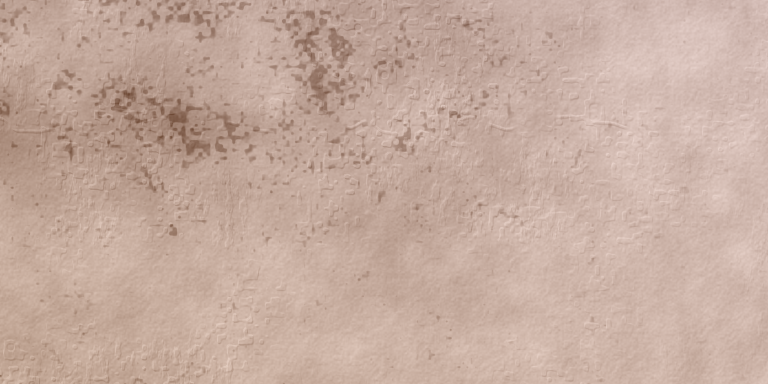
Write a Shadertoy shader that draws this texture.

```glsl
// Weathered pink-beige plaster wall with stains, grit, flakes and hairline cracks.
#define PLASTER vec3(0.786, 0.685, 0.637)
#define TONE_RATIO vec3(1.0, 1.12, 1.2)
#define SIDE_FADE 0.033
#define CLOUD_DEPTH 0.15
#define MOTTLE_DEPTH 0.09
#define STAIN_DEPTH 0.03
#define SPECK_DEPTH 0.15
#define RELIEF 0.11
#define GRAIN 0.028
#define LIGHT_STEP vec2(-0.0022, 0.0034)
#define CRACKS 6

float hash(vec2 p) {
    vec3 q = fract(p.xyx * 0.1031);
    q += dot(q, q.yzx + 33.33);
    return fract((q.x + q.y) * q.z);
}

float noise(vec2 p) {
    vec2 i = floor(p), f = fract(p);
    f = f * f * (3.0 - 2.0 * f);
    return mix(mix(hash(i), hash(i + vec2(1, 0)), f.x),
               mix(hash(i + vec2(0, 1)), hash(i + vec2(1, 1)), f.x), f.y);
}

float fbm(vec2 p) {
    float sum = 0.0, amp = 0.533;
    for (int i = 0; i < 4; i++) {
        sum += amp * noise(p);
        p = mat2(1.6, 1.2, -1.2, 1.6) * p + 17.3;
        amp *= 0.5;
    }
    return sum;
}

// Thin raised lips of cracked paint, running nearly level
float cracks(vec2 p) {
    float lips = 0.0;
    for (int i = 0; i < CRACKS; i++) {
        float k = float(i);
        vec2 c = vec2(0.05 + 0.3 * k, 0.66 + 0.16 * (hash(vec2(k, 7.0)) - 0.5));
        float halfLength = 0.05 + 0.09 * hash(vec2(k, 3.0));
        vec2 d = p - c;
        d.y += 0.12 * d.x + 0.03 * (noise(vec2(p.x * 22.0, k)) - 0.5);
        float ends = 1.0 - smoothstep(0.6, 1.0, abs(d.x) / halfLength);
        float broken = smoothstep(0.25, 0.5, noise(p * 28.0 + k));
        lips += ends * broken * (1.0 - smoothstep(0.001, 0.006, abs(d.y)));
    }
    return lips * 0.7;
}

// Surface height: fine tooth, round grit, upright flakes and cracks
float height(vec2 p, float rough, float flaky) {
    float tooth = 0.32 * noise(p * 145.0) + 0.4 * noise(p * 65.0 + 9.0);
    float grit = smoothstep(0.55, 0.8, noise(p * 72.0 + 31.0));
    float flakes = smoothstep(0.5, 0.72, fbm(p * vec2(52.0, 24.0) + 5.0));
    return tooth + 0.75 * rough * grit + 0.8 * flaky * flakes + cracks(p);
}

void mainImage(out vec4 fragColor, in vec2 fragCoord) {
    vec2 p = fragCoord / iResolution.y;
    float aspect = iResolution.x / iResolution.y;
    float side = 2.0 * p.x / aspect - 1.0;

    // Broad clouds and stains, heavier at the upper left
    float cloud = fbm(p * vec2(3.2, 3.6) + 2.7) - 0.5;
    float mottle = fbm(p * vec2(15.0, 12.0) + 40.0) - 0.5;
    vec2 s = (p - vec2(0.5, 0.82)) * vec2(1.4, 3.2);
    float stain = exp(-dot(s, s)) * (0.6 + 1.6 * smoothstep(0.35, 0.7, fbm(p * 6.0)));
    float tone = SIDE_FADE * side + CLOUD_DEPTH * cloud * (1.0 - 0.35 * side)
               + MOTTLE_DEPTH * mottle - STAIN_DEPTH * stain;

    // Relief lit from the upper left
    float calm = 1.0 - 0.5 * smoothstep(0.1, 0.8, side);
    float rough = calm * (0.2 + smoothstep(0.42, 0.66, fbm(p * 4.5 + 12.0)));
    float flaky = calm * smoothstep(0.48, 0.68, fbm(p * vec2(5.0, 4.0) + 63.0));
    float lit = height(p, rough, flaky) - height(p + LIGHT_STEP, rough, flaky);
    tone += RELIEF * clamp(lit, -0.75, 0.5);

    // Dark pits clustered in stained and rough areas
    float pits = 0.55 * noise(p * 92.0 + 77.0) + 0.45 * fbm(p * 18.0 + 8.0);
    pits += 0.13 * stain + 0.05 * rough - 0.07;
    tone -= SPECK_DEPTH * calm * smoothstep(0.66, 0.88, pits);

    // Fine mineral grain
    tone += GRAIN * (noise(p * 210.0 + 3.0) - 0.5);

    // Warmer at the lower left, cooler at the upper right
    float cool = 0.011 * side + 0.022 * (p.y - 0.5);
    vec3 color = PLASTER + tone * TONE_RATIO + cool * vec3(0.0, 0.15, 1.0);
    fragColor = vec4(clamp(color, 0.0, 1.0), 1.0);
}
```
